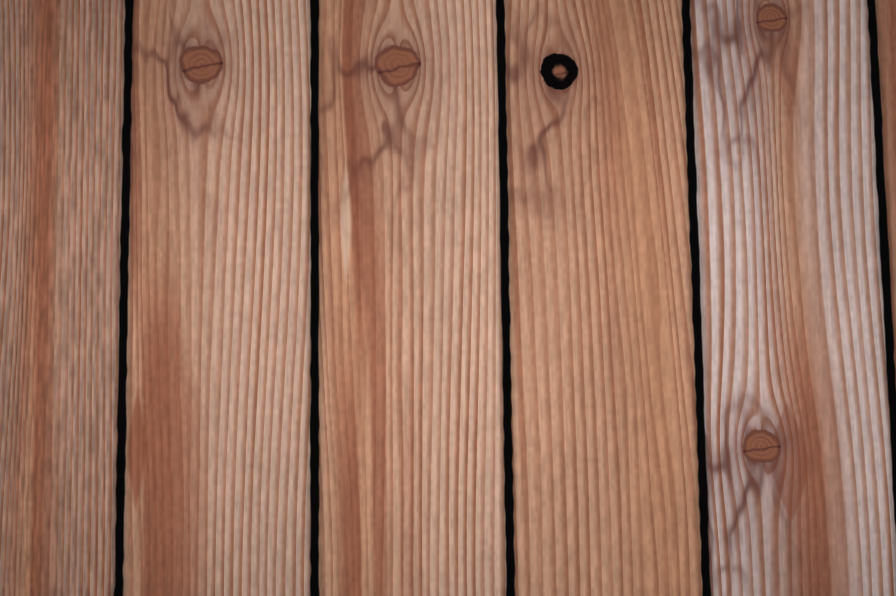
Reproduce this texture procedurally as a Shadertoy shader.

```glsl
const int BOARDS = 6, KNOTS = 5, MARKS = 4;
const vec3 GAP = vec3(0.035, 0.03, 0.03);
const vec3 TAN = vec3(0.70, 0.50, 0.38);
const vec3 LATEWOOD = vec3(0.55, 0.35, 0.26);
const vec3 RED = vec3(0.50, 0.27, 0.20);
const vec3 STAIN = vec3(0.33, 0.19, 0.17);

const vec3 PALE[BOARDS] = vec3[](
    vec3(0.64, 0.51, 0.45), vec3(0.75, 0.62, 0.55), vec3(0.77, 0.63, 0.55),
    vec3(0.73, 0.56, 0.46), vec3(0.77, 0.69, 0.67), vec3(0.52, 0.38, 0.34));

// Growth lines, heartwood position, heartwood width, lean
const vec4 TRAITS[BOARDS] = vec4[](
    vec4(32.0, 0.58, 0.10, 0.0), vec4(22.0, 0.18, 0.24, 0.0),
    vec4(22.0, 0.20, 0.27, 0.0), vec4(17.0, 0.78, 0.20, 0.32),
    vec4(18.0, 0.53, 0.13, 0.0), vec4(20.0, 0.30, 0.40, 0.0));

// Board coordinate, height, radius, charring
const vec4 KNOT[KNOTS] = vec4[](
    vec4(1.39, 0.892, 0.115, 0.0), vec4(2.443, 0.89, 0.12, 0.0),
    vec4(3.306, 0.88, 0.10, 1.0), vec4(4.457, 0.97, 0.085, 0.0),
    vec4(4.31, 0.251, 0.10, 0.0));

// Board coordinate, height, half width, tint (negative is dark)
const vec4 MARK[MARKS] = vec4[](
    vec4(1.08, 0.245, 0.045, -0.6), vec4(2.165, 0.627, 0.028, 0.7),
    vec4(4.45, 0.225, 0.10, -0.45), vec4(4.53, 0.90, 0.06, -0.3));

float hash(vec2 p) {
    vec3 q = fract(p.xyx * 0.1031);
    q += dot(q, q.yzx + 33.33);
    return fract((q.x + q.y) * q.z);
}

float noise(vec2 p) {
    vec2 i = floor(p), f = fract(p);
    f = f * f * (3.0 - 2.0 * f);
    return mix(mix(hash(i), hash(i + vec2(1, 0)), f.x),
               mix(hash(i + vec2(0, 1)), hash(i + vec2(1, 1)), f.x), f.y);
}

float fbm(vec2 p) {
    return 0.55 * noise(p) + 0.3 * noise(p * 2.1 + 7.0) + 0.15 * noise(p * 4.3 + 19.0);
}

float bell(float x) { return exp(-x * x); }

// Slow rise into latewood, then a quick return
float growthLine(float phase) {
    float t = fract(phase), blur = fwidth(phase);
    float line = smoothstep(0.25, 0.8, t) * (1.0 - smoothstep(0.84, 1.0, t));
    return mix(line, 0.33, smoothstep(0.35, 0.9, blur));
}

// Sideways shift of the grain as it flows around a knot
float grainShift(vec2 q, float radius) {
    vec2 s = q * vec2(1.0, 0.55);
    float r2 = radius * radius;
    return -q.x * r2 / (dot(s, s) + 0.15 * r2);
}

vec3 drawKnot(vec3 wood, vec2 q, float radius, float charring, float seed) {
    float rough = fbm(q * 14.0 + seed);
    float d = length(q * vec2(1.0, 1.08)) / radius + 0.3 * (rough - 0.5);
    float halo = exp(-max(d - 0.9, 0.0) * 1.5);
    wood = mix(wood, STAIN, 0.4 * halo);

    // Curved resin stains fanning out below and to the left
    vec2 fan = (q + vec2(0.16, 0.22)) / vec2(0.28, 0.48);
    float vein = bell((fbm(q * vec2(5.0, 2.2) + seed) - 0.5) * 18.0);
    wood = mix(wood, STAIN, exp(-dot(fan, fan)) * (0.15 + 0.6 * vein));

    float ring = 0.5 + 0.5 * cos(d * 23.0);
    vec3 face = mix(vec3(0.58, 0.37, 0.28), vec3(0.42, 0.26, 0.21), 0.6 * ring * rough + 0.2);
    float crack = bell((q.y - 0.15 * q.x + 0.03 * rough) / (0.07 * radius));
    face = mix(face, STAIN, 0.7 * crack + 0.6 * smoothstep(0.75, 0.95, d));
    face = mix(face, GAP, charring * smoothstep(0.35, 0.6, d + 0.2 * rough));
    return mix(wood, face, 1.0 - smoothstep(0.92, 1.06, d));
}

vec3 drawMark(vec3 wood, vec2 q, float halfWidth, float tint) {
    float taper = halfWidth * (1.0 - pow(abs(q.y) / 0.1, 1.5));
    float shape = smoothstep(-0.012, 0.012, taper - abs(q.x));
    return mix(wood, tint > 0.0 ? vec3(0.82, 0.70, 0.62) : RED, shape * abs(tint));
}

void mainImage(out vec4 fragColor, in vec2 fragCoord) {
    vec2 p = fragCoord / iResolution.y;

    // Boards narrow slightly toward the top
    float b = 2.0 + (p.x - 0.528) / mix(0.329, 0.3113, p.y);
    int id = clamp(int(floor(b)), 0, BOARDS - 1);
    float seed = float(id) * 17.3, f = b - float(id);
    vec4 trait = TRAITS[id];

    // Grain coordinate
    float g = f + trait.w * p.y * p.y * f;
    g += 0.09 * (noise(vec2(f * 3.0 + seed, p.y * 1.5)) - 0.5);
    for (int i = 0; i < KNOTS; i++) {
        vec2 q = vec2(b - KNOT[i].x, (p.y - KNOT[i].y) / 0.32);
        if (int(KNOT[i].x) == id) g += grainShift(q, KNOT[i].z);
    }

    // Heartwood, growth lines and red streaks
    float heart = bell((g - trait.y) / trait.z);
    float wander = fbm(vec2(g * 7.0 + seed, p.y * 1.3));
    float phase = g * trait.x + 1.6 * wander * (0.4 + heart);
    float strength = 0.45 + 0.5 * noise(vec2(phase * 0.7, p.y * 2.0 + seed));
    vec3 wood = mix(PALE[id], TAN, heart * 0.75);
    wood = mix(wood, LATEWOOD, growthLine(phase) * strength * (1.0 - 0.3 * heart));
    float streak = smoothstep(0.48, 0.72, noise(vec2(g * 13.0 + seed, p.y * 1.1)));
    wood = mix(wood, RED, heart * streak * 0.6);

    // Fibres and weathering
    float fibre = noise(vec2(b * 85.0, p.y * 32.0)) - 0.5;
    float pores = noise(p * vec2(170.0, 110.0)) - 0.5;
    wood *= 1.0 + (id == 0 ? 0.24 : 0.1) * fibre + 0.08 * pores;
    wood *= 0.94 + 0.12 * fbm(vec2(b * 2.5, p.y * 3.0));

    for (int i = 0; i < MARKS; i++)
        if (int(MARK[i].x) == id)
            wood = drawMark(wood, vec2(b, p.y) - MARK[i].xy, MARK[i].z, MARK[i].w);
    for (int i = 0; i < KNOTS; i++) {
        vec2 q = vec2(b - KNOT[i].x, (p.y - KNOT[i].y) / 0.32);
        if (int(KNOT[i].x) == id) wood = drawKnot(wood, q, KNOT[i].z, KNOT[i].w, seed);
    }

    // Worn board edges, gaps and corner shade
    float edge = min(f, 1.0 - f) + 0.008 * (noise(vec2(seed, p.y * 45.0)) - 0.5);
    wood *= mix(0.72, 1.0, smoothstep(0.015, 0.06, edge));
    vec3 color = mix(GAP, wood, smoothstep(0.015, 0.027, edge));
    vec2 c = fragCoord / iResolution.xy - 0.5;
    fragColor = vec4(color * (1.05 - 0.5 * dot(c, c)), 1.0);
}
```
